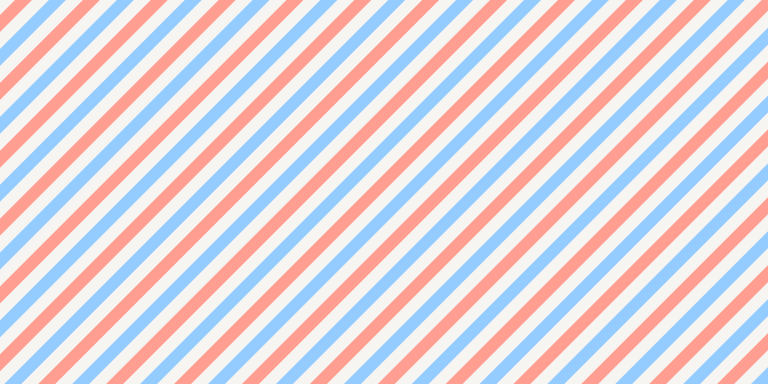
Write a Shadertoy shader that draws this pattern.

```glsl
// Diagonal airmail stripes: blue and coral bands alternating on off-white paper.

const vec3 PAPER = vec3(0.97, 0.96, 0.95);
const vec3 CORAL = vec3(1.00, 0.62, 0.57);
const vec3 BLUE  = vec3(0.58, 0.80, 1.00);

const float PERIOD = 0.125;          // blue, gap, coral, gap; in canvas heights
const float BAND = 0.25 * PERIOD;    // bands and gaps share one width

// Coverage of a repeating band centred on the given offset.
float bandMask(float along, float center, float period, float width, float pixel) {
    float fromCenter = abs(mod(along - center + 0.5 * period, period) - 0.5 * period);
    return clamp((0.5 * width - fromCenter) / pixel + 0.5, 0.0, 1.0);
}

void mainImage(out vec4 fragColor, in vec2 fragCoord) {
    float pixel = 1.0 / iResolution.y;
    vec2 p = fragCoord * pixel;

    // Distance across the stripes, measured from the lower right corner.
    vec2 corner = vec2(iResolution.x * pixel, 0.0);
    float along = dot(p - corner, normalize(vec2(-1.0, 1.0)));

    // Lay both bands over the paper.
    vec3 color = PAPER;
    color = mix(color, BLUE, bandMask(along, 0.5 * BAND, PERIOD, BAND, pixel));
    color = mix(color, CORAL, bandMask(along, 2.5 * BAND, PERIOD, BAND, pixel));

    fragColor = vec4(color, 1.0);
}
```
